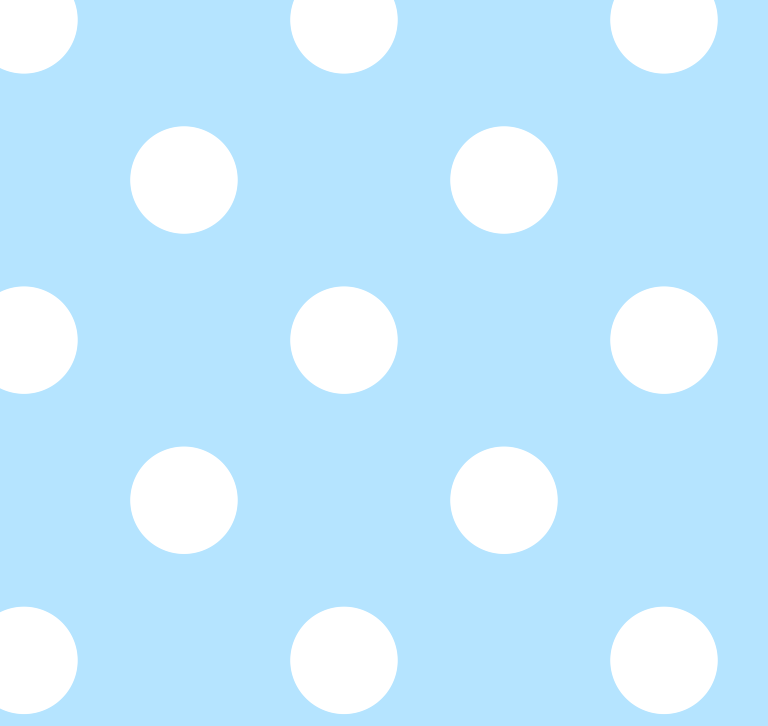
Give the GLSL for this pattern, as a Shadertoy shader.

```glsl
// Lengths are fractions of the canvas height
const vec3 SKY_BLUE = vec3(0.71, 0.894, 1.0);
const vec3 DOT_WHITE = vec3(1.0);
const vec2 PERIOD = vec2(0.4408, 0.4411);
const vec2 DOT_ORIGIN = vec2(0.4738, 0.5315);
const float DOT_RADIUS = 0.0740;
const float EDGE_PIXELS = 1.2;

// Distance to the nearest centre of a rectangular lattice
float latticeDistance(vec2 p) {
    vec2 cell = fract(p / PERIOD + 0.5) - 0.5;
    return length(cell * PERIOD);
}

// Signed distance to staggered dots: two lattices, half a period apart
float polkaDots(vec2 p) {
    float straight = latticeDistance(p);
    float staggered = latticeDistance(p - 0.5 * PERIOD);
    return min(straight, staggered) - DOT_RADIUS;
}

void mainImage(out vec4 fragColor, in vec2 fragCoord) {
    vec2 p = fragCoord / iResolution.y;
    float halfEdge = 0.5 * EDGE_PIXELS / iResolution.y;

    // Smooth dot coverage over the flat ground
    float coverage = 1.0 - smoothstep(-halfEdge, halfEdge, polkaDots(p - DOT_ORIGIN));
    fragColor = vec4(mix(SKY_BLUE, DOT_WHITE, coverage), 1.0);
}
```
